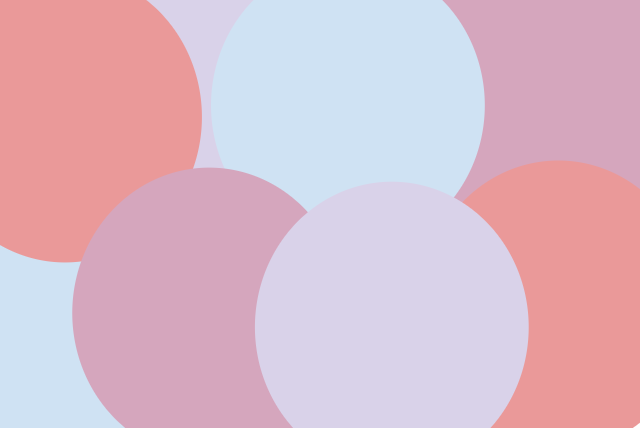
Write a Shadertoy shader that draws this background.

```glsl
// Flat pastel balloons: eight equal upright ellipses overlapping on white.
// Each is an ellipse distance with a one-pixel soft edge, painted in a loop
// from back to front; centres and radii are fractions of the canvas.

#define RADII      vec2(0.2139, 0.3398)
#define PAPER      vec3(1.0)
#define CORAL      vec3(0.918, 0.600, 0.600)
#define MAUVE      vec3(0.835, 0.651, 0.741)
#define LAVENDER   vec3(0.851, 0.824, 0.914)
#define SKY        vec3(0.812, 0.886, 0.953)
#define EDGE_WIDTH 1.0

const int BALLOONS = 8;

// Ellipse centres, back to front
const vec2 centres[BALLOONS] = vec2[](
    vec2(0.3125, 0.8830), vec2(0.8450, 0.7770),
    vec2(0.0716, 0.1990), vec2(0.1016, 0.7266),
    vec2(0.5436, 0.7539), vec2(0.8724, 0.2852),
    vec2(0.3268, 0.2686), vec2(0.6122, 0.2357));

const vec3 tints[BALLOONS] = vec3[](
    LAVENDER, MAUVE, SKY, CORAL, SKY, CORAL, MAUVE, LAVENDER);

// Coverage of an ellipse, using the analytic gradient for its soft edge
float ellipseCoverage(vec2 offset, vec2 pixel) {
    vec2 q = offset / RADII;
    float r = max(length(q), 1e-4);
    float pixelStep = length(q / r * pixel / RADII);
    return clamp(0.5 - (r - 1.0) / (EDGE_WIDTH * pixelStep), 0.0, 1.0);
}

void mainImage(out vec4 fragColor, in vec2 fragCoord) {
    vec2 pixel = 1.0 / iResolution.xy;
    vec2 uv = fragCoord * pixel;

    // Layer the balloons over the paper
    vec3 color = PAPER;
    for (int i = 0; i < BALLOONS; i++) {
        color = mix(color, tints[i], ellipseCoverage(uv - centres[i], pixel));
    }
    fragColor = vec4(color, 1.0);
}
```
